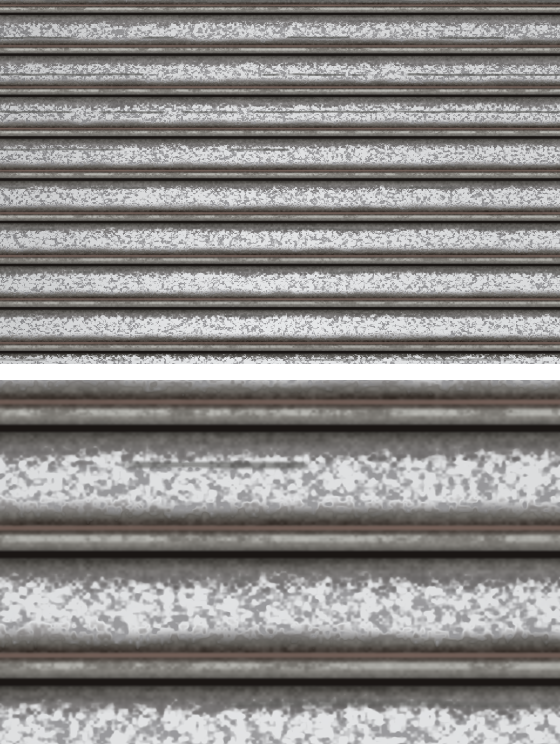
Top: the whole. Bottom: its middle third, enlarged.
A WebGL 1 fragment shader for this texture:

```glsl
precision highp float;
uniform vec2 u_resolution;

float hash(vec2 p) {
  vec3 q = fract(p.xyx * 0.1031);
  q += dot(q, q.yzx + 33.33);
  return fract((q.x + q.y) * q.z);
}

float noise(vec2 p) {
  vec2 i = floor(p), f = fract(p);
  f = f * f * (3.0 - 2.0 * f);
  return mix(mix(hash(i), hash(i + vec2(1.0, 0.0)), f.x),
             mix(hash(i + vec2(0.0, 1.0)), hash(i + vec2(1.0, 1.0)), f.x), f.y);
}

// Soft stripe centred on c
float stripe(float v, float c, float halfWidth, float soft) {
  return 1.0 - smoothstep(halfWidth - soft, halfWidth + soft, abs(v - c));
}

void main() {
  vec2 p = gl_FragCoord.xy / u_resolution.y;
  float across = gl_FragCoord.x / u_resolution.x;
  float depth = 1.0 - p.y;

  // Slats grow slightly taller towards the bottom
  float slat = (sqrt(0.01241 + 0.0024 * (depth - 0.038)) - 0.1114) / 0.0012;
  float row = floor(slat);
  float f = fract(slat);
  float lower = clamp(row / 7.0, 0.0, 1.0);

  // Grain and drawn-out smears
  float grain = 0.6 * noise(p * vec2(150.0, 190.0)) + 0.4 * noise(p * vec2(310.0, 340.0) + 17.0);
  float smear = noise(vec2(p.x * 9.0 + row * 23.0, f * 16.0 + row * 31.0));
  float blotch = noise(p * vec2(22.0, 45.0) + 5.0);

  // Curved slat, darkening into its lower lip
  vec3 metal = mix(vec3(0.34, 0.33, 0.31), vec3(0.50, 0.49, 0.49), smoothstep(0.02, 0.22, f));
  metal = mix(metal, vec3(0.38, 0.37, 0.35), smoothstep(0.60, 0.71, f));
  metal = mix(metal, vec3(0.25, 0.22, 0.20), smoothstep(0.69, 0.76, f));
  metal += (grain - 0.5) * 0.14 + (smear - 0.5) * 0.07;

  // Speckled bright coating with ragged borders
  float edge = f + (grain - 0.5) * 0.16 + (blotch - 0.5) * 0.07;
  float start = row > 7.5 ? 0.06 : mix(0.21, 0.15, lower);
  float coat = smoothstep(start, start + 0.11, edge) * (1.0 - smoothstep(0.57, 0.69, edge));
  float fleck = smoothstep(0.22, 0.62, grain + 0.10 * (lower - 0.5) + 0.08 * (blotch - 0.5));
  vec3 zinc = mix(vec3(0.57, 0.57, 0.58), vec3(0.86, 0.865, 0.87), fleck);
  zinc += 0.04 * stripe(across, 0.5, 0.2, 0.2) - 0.05 * (1.0 - smoothstep(0.0, 0.25, across));
  metal = mix(metal, zinc, coat * mix(0.88, 1.0, lower));

  // Broken scrape line, higher on each following slat
  float scrapeAt = max(0.59 - 0.1 * row, 0.17);
  float breaks = noise(vec2(p.x * 7.0 + row * 13.7, row * 5.3 + 40.0))
               + 0.25 * (noise(vec2(p.x * 45.0, row + 70.0)) - 0.5);
  float cover = smoothstep(0.48, 0.60, breaks + (abs(row - 2.0) < 0.5 ? 0.25 : 0.0));
  float scrape = stripe(f + (blotch - 0.5) * 0.025, scrapeAt, 0.025, 0.018) * cover;
  metal = mix(metal, vec3(0.33, 0.33, 0.32) + 0.12 * grain, scrape * mix(0.85, 0.5, lower));

  // Joint: rusty lip, groove and rounded ridge
  vec3 ridge = mix(vec3(0.30, 0.27, 0.25), vec3(0.50, 0.49, 0.47), smoothstep(0.81, 0.87, f));
  float worn = noise(vec2(p.x * 28.0, row * 9.0)) * 0.6 + grain * 0.4;
  float glint = stripe(f, 0.875, 0.026, 0.02) * smoothstep(0.25, 0.65, worn);
  ridge = mix(ridge, vec3(0.72, 0.72, 0.70), glint * mix(0.9, 0.65, lower));
  ridge += (grain - 0.5) * 0.10;
  metal = mix(metal, ridge, smoothstep(0.76, 0.785, f));
  metal = mix(metal, vec3(0.46, 0.38, 0.35), stripe(f, 0.79, 0.018, 0.015) * (0.6 + 0.4 * smear));

  // Shadow gap between slats
  float gap = min(f, 1.0 - f);
  metal *= mix(0.72, 1.0, smoothstep(0.02, 0.09, gap));
  metal = mix(vec3(0.10, 0.085, 0.08), metal, smoothstep(0.015, 0.043, gap));

  gl_FragColor = vec4(clamp(metal, 0.0, 1.0), 1.0);
}
```
